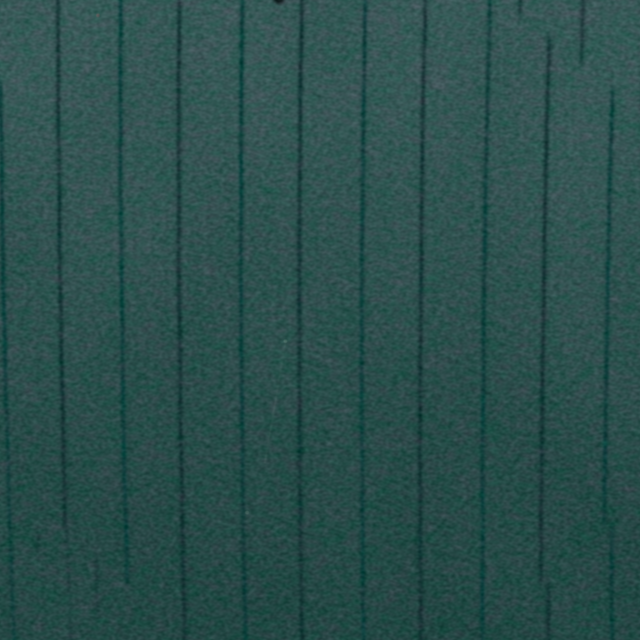
Give the GLSL for this texture, as a Shadertoy shader.

```glsl
// Dark green painted boards with thin, slightly fanned seams, soft grain and small scuffs.
#define SEAMS 11
#define SEAM_WIDTH 0.0029
#define SEAM_DEPTH 0.80
#define FAN 0.004
#define BOW 0.016
#define GRAIN 0.060
#define MOTTLE 0.070
#define PAINT_TOP vec3(0.218, 0.350, 0.344)
#define PAINT_LOW vec3(0.134, 0.277, 0.263)
#define SEAM_DARK vec3(0.075, 0.190, 0.195)
#define SEAM_TEAL vec3(0.035, 0.245, 0.235)
#define SCUFF vec3(0.38, 0.49, 0.46)

vec2 hashGradient(vec2 cell) {
    vec2 q = vec2(dot(cell, vec2(127.1, 311.7)), dot(cell, vec2(269.5, 183.3)));
    float angle = 6.28318 * fract(sin(q.x + 0.37 * q.y) * 43758.55);
    return vec2(cos(angle), sin(angle));
}

float gradientNoise(vec2 p) {
    vec2 i = floor(p), f = fract(p);
    vec2 u = f * f * f * (f * (f * 6.0 - 15.0) + 10.0);
    float a = dot(hashGradient(i), f);
    float b = dot(hashGradient(i + vec2(1, 0)), f - vec2(1, 0));
    float c = dot(hashGradient(i + vec2(0, 1)), f - vec2(0, 1));
    float d = dot(hashGradient(i + vec2(1, 1)), f - vec2(1, 1));
    return mix(mix(a, b, u.x), mix(c, d, u.x), u.y);
}

// Two turned layers of noise, so that no lattice direction shows.
float turnedNoise(vec2 p) {
    vec2 q = mat2(0.83, 0.56, -0.56, 0.83) * p;
    vec2 r = mat2(0.45, -0.89, 0.89, 0.45) * p * 1.27;
    return 0.8 * (gradientNoise(q + 11.3) + gradientNoise(r + 47.9));
}

// Horizontal place of seam k at height y; spacing widens slightly to the right.
float seamX(float k, float y) {
    float h = y - 0.5;
    float uneven = -0.0016 * (1.0 - cos(3.14159 * k));
    float wobble = 0.0012 * gradientNoise(vec2(k * 5.7 + 0.4, y * 9.0));
    return 0.0065 + 0.0916 * k + 0.00026 * k * k + uneven + wobble
         + FAN * (k - 5.2) * h + BOW * h * h;
}

// Soft vertical stroke between two heights.
float stroke(float dx, float y, float low, float high) {
    float ends = smoothstep(low - 0.012, low + 0.012, y)
               * (1.0 - smoothstep(high - 0.015, high + 0.015, y));
    return ends * exp(-0.5 * dx * dx / (SEAM_WIDTH * SEAM_WIDTH));
}

float segmentDistance(vec2 p, vec2 a, vec2 b) {
    vec2 ab = b - a;
    return length(p - a - ab * clamp(dot(p - a, ab) / dot(ab, ab), 0.0, 1.0));
}

float speck(vec2 p, vec2 centre, float radius) {
    return 1.0 - smoothstep(0.3 * radius, 1.5 * radius, length(p - centre));
}

void mainImage(out vec4 fragColor, in vec2 fragCoord) {
    vec2 p = fragCoord / iResolution.xy;

    // Paint: vertical falloff and broad patches
    vec3 color = mix(PAINT_LOW, PAINT_TOP, smoothstep(-0.1, 1.1, p.y));
    color += 0.018 * gradientNoise(p * vec2(5.0, 4.0) + 8.0);

    // Seams: outer ones stop short or break and continue offset
    for (int n = 0; n < SEAMS; n++) {
        float k = float(n);
        float outer = abs(k - 5.5) - 0.5;
        float gap = outer > 2.5 ? 0.09 * exp2(outer - 3.0) : -1.0;
        float top = 1.69 - 0.083 * max(k, 9.85 - 2.0 * k);
        if (top > 1.0) top = 2.0;
        float dx = p.x - seamX(k, p.y);
        float lowerStrength = clamp(0.4 * abs(k - 2.0), 0.0, 1.0);
        float seam = stroke(dx, p.y, gap, top)
                   + lowerStrength * stroke(dx - 0.001 - 0.0012 * k, p.y, -1.0, gap);

        // Short ticks midway between seams, upper right and lower left
        float m = k + 0.5;
        float tickDx = p.x - seamX(m, p.y);
        float tick = 0.0;
        if (m > 8.0) tick = stroke(tickDx, p.y, 1.0 - 0.072 * (m - 8.14), 2.0);
        if (m < 2.0) {
            float middle = 0.085 + 0.065 * (1.5 - m);
            float reach = 0.016 + 0.034 * (m - 0.5);
            tick = 0.6 * stroke(tickDx, p.y, middle - reach, middle + reach);
        }

        // Alternating dark and teal seams, uneven along their length
        float wear = gradientNoise(vec2(k * 7.3 + 0.2, p.y * 22.0));
        float teal = clamp(0.75 * (1.0 - mod(k, 2.0)) + 0.7 * wear, 0.0, 1.0);
        vec3 ink = mix(SEAM_DARK, SEAM_TEAL, teal);
        float depth = clamp(SEAM_DEPTH * (1.0 + 0.4 * wear), 0.0, 1.0);
        color = mix(color, ink, depth * clamp(seam, 0.0, 1.0));
        color = mix(color, SEAM_DARK, 0.65 * tick);
    }

    // Scuffs: one long scratch, pale flecks and a dark spot on the top edge
    float scratch = segmentDistance(p, vec2(0.446, 0.466), vec2(0.414, 0.278));
    float broken = clamp(0.13 + 0.35 * gradientNoise(p * 24.0), 0.0, 0.3);
    color = mix(color, SCUFF, broken * exp(-pow(scratch / 0.0022, 2.0)));
    color = mix(color, SCUFF, 0.50 * speck(p, vec2(0.446, 0.467), 0.003));
    color = mix(color, SCUFF, 0.45 * speck(p, vec2(0.386, 0.199), 0.003));
    color = mix(color, vec3(0.46, 0.34, 0.36), 0.6 * speck(p, vec2(0.153, 0.976), 0.003));
    color = mix(color, vec3(0.08, 0.09, 0.11), 0.9 * speck(p, vec2(0.436, 1.002), 0.009));

    // Colour mottle between green and grey, wider than tall
    float mottle = turnedNoise(p * vec2(50.0, 85.0)) + 0.6 * turnedNoise(p * vec2(16.0, 26.0) + 31.0);
    color += MOTTLE * mottle * vec3(0.85, -0.08, 0.35);

    // Soft brightness grain in two sizes
    float grain = turnedNoise(p * vec2(125.0, 165.0) + 5.0)
                + 0.6 * turnedNoise(p * vec2(70.0, 110.0) + 77.0);
    color += GRAIN * grain * vec3(0.9, 0.9, 0.95);

    fragColor = vec4(clamp(color, 0.0, 1.0), 1.0);
}
```
